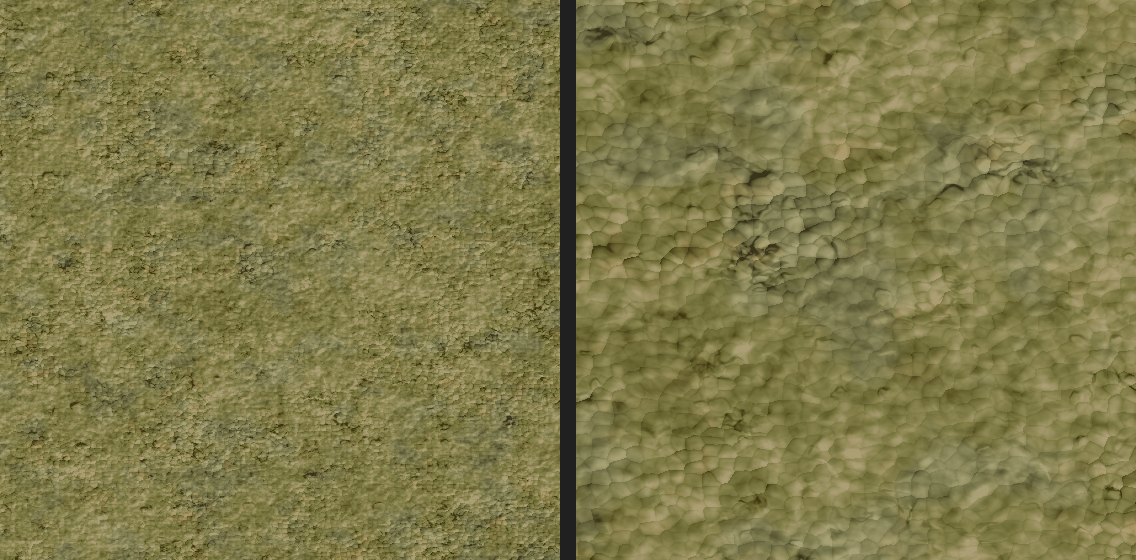
Left, the full canvas; right, a detail of the centre.
A Shadertoy shader for this texture:

```glsl
// Dry mossy ground: soft olive patches, gritty soil, dark crevices, pebbles and twigs.
// Layers of value noise, cellular grains and scattered shapes add up to one tone,
// which a colour ramp turns into earth colours before grey and ochre stains are laid on.

const vec3 CREVICE = vec3(0.25, 0.22, 0.07);
const vec3 SOIL    = vec3(0.38, 0.36, 0.16);
const vec3 MOSS    = vec3(0.45, 0.44, 0.23);
const vec3 OLIVE   = vec3(0.53, 0.51, 0.30);
const vec3 PALE    = vec3(0.62, 0.58, 0.40);
const vec3 LICHEN  = vec3(0.485, 0.49, 0.35);
const vec3 OCHRE   = vec3(0.53, 0.43, 0.22);
const vec2 LIGHT   = vec2(0.6, -0.8);

float hash(vec2 cell, float seed) {
    vec3 q = fract(vec3(cell.xyx) * 0.1031 + seed * 0.137);
    q += dot(q, q.yzx + 33.33);
    return fract((q.x + q.y) * q.z);
}

vec2 hash2(vec2 cell, float seed) {
    return vec2(hash(cell, seed), hash(cell, seed + 3.7));
}

float noise(vec2 p, float seed) {
    vec2 i = floor(p), f = fract(p);
    f = f * f * (3.0 - 2.0 * f);
    float low = mix(hash(i, seed), hash(i + vec2(1, 0), seed), f.x);
    float high = mix(hash(i + vec2(0, 1), seed), hash(i + vec2(1, 1), seed), f.x);
    return mix(low, high, f.y);
}

float fbm(vec2 p, float seed) {
    float sum = 0.0, weight = 0.5;
    for (int k = 0; k < 4; k++) {
        sum += weight * noise(p, seed + float(k));
        p = mat2(1.6, 1.2, -1.2, 1.6) * p + 5.3;
        weight *= 0.5;
    }
    return sum / 0.9375;
}

// Rounded grains: lit on one side, dark in the gaps between cells.
float grains(vec2 p, float seed) {
    vec2 cell = floor(p), toCentre = vec2(0), id = cell;
    float nearest = 9.0, second = 9.0;
    for (int y = -1; y <= 1; y++)
    for (int x = -1; x <= 1; x++) {
        vec2 c = cell + vec2(x, y);
        vec2 d = p - c - 0.1 - 0.8 * hash2(c, seed);
        float dist = length(d);
        if (dist < nearest) {
            second = nearest;
            nearest = dist;
            toCentre = d;
            id = c;
        } else second = min(second, dist);
    }
    float gap = 1.0 - smoothstep(0.0, 0.4, second - nearest);
    return 0.7 * dot(toCentre, LIGHT) + 0.5 * (hash(id, seed + 9.0) - 0.5) - 0.3 * gap + 0.11;
}

// Sparse stones: a pale uneven dome with a dark crescent on its shaded side.
float stones(vec2 p, float seed, float chance) {
    vec2 cell = floor(p);
    if (hash(cell, seed) > chance) return 0.0;
    vec2 d = fract(p) - 0.35 - 0.3 * hash2(cell, seed + 1.0);
    float radius = mix(0.08, 0.17, hash(cell, seed + 5.0));
    float wobble = 0.09 * (noise(p * 9.0, seed) - 0.5);
    float body = length(d * vec2(0.85, 1.2)) + wobble - radius;
    float shade = length((d + LIGHT * 0.05) * vec2(0.85, 1.15)) + wobble - radius;
    float dome = 1.0 - smoothstep(-0.03, 0.03, body);
    float crescent = (1.0 - smoothstep(-0.03, 0.04, shade)) * (1.0 - dome);
    return dome * (0.12 + 1.1 * dot(d, LIGHT)) - 0.6 * crescent;
}

// Short thin strokes lying mostly sideways; returns coverage.
float twigs(vec2 p, float seed, float chance) {
    vec2 cell = floor(p);
    if (hash(cell, seed) > chance) return 0.0;
    vec2 d = fract(p) - 0.4 - 0.2 * hash2(cell, seed + 1.0);
    float angle = mix(-1.1, 0.7, hash(cell, seed + 5.0));
    vec2 axis = vec2(cos(angle), sin(angle));
    float halfLength = mix(0.1, 0.33, hash(cell, seed + 6.0));
    float along = dot(d, axis);
    float across = dot(d, vec2(-axis.y, axis.x)) + 0.8 * along * along;
    float dist = length(vec2(max(abs(along) - halfLength, 0.0), across));
    return 1.0 - smoothstep(0.01, 0.055, dist);
}

vec3 groundColor(float tone) {
    float t = clamp(tone, 0.0, 1.2) * 4.0;
    vec3 color = mix(CREVICE, SOIL, clamp(t, 0.0, 1.0));
    color = mix(color, MOSS, clamp(t - 1.0, 0.0, 1.0));
    color = mix(color, OLIVE, clamp(t - 2.0, 0.0, 1.0));
    return mix(color, PALE, clamp(t - 3.0, 0.0, 1.6));
}

void mainImage(out vec4 fragColor, in vec2 fragCoord) {
    vec2 uv = fragCoord / iResolution.y;
    vec2 warp = vec2(fbm(uv * 50.0, 1.0), fbm(uv * 50.0, 11.0)) - 0.5;
    vec2 p = uv + 0.012 * warp;

    // Soft patches and the rough areas where soil breaks through
    float broad = fbm(p * vec2(6.0, 8.0), 21.0);
    float patches = fbm(p * vec2(32.0, 46.0), 31.0);
    float rough = smoothstep(0.38, 0.68, fbm(p * vec2(15.0, 21.0), 41.0));
    float tone = 0.69 + 0.22 * (broad - 0.5) + 0.5 * (patches - 0.5);
    tone += 0.13 * smoothstep(0.56, 0.74, fbm(p * vec2(20.0, 27.0), 51.0));

    // Fine grit and relief
    vec2 reliefPos = p * vec2(75.0, 105.0);
    tone += 0.85 * (fbm(reliefPos, 61.0) - fbm(reliefPos - LIGHT * 0.5, 61.0));
    tone += 0.34 * (noise(uv * vec2(170.0, 215.0), 71.0) - 0.5);
    tone += mix(0.25, 0.6, rough) * grains(uv * vec2(105.0, 140.0) + 0.5 * warp, 81.0);

    // Broken dark crevices
    float ridge = 1.0 - abs(2.0 * fbm(p * vec2(48.0, 80.0), 91.0) - 1.0);
    float broken = smoothstep(0.48, 0.68, fbm(uv * vec2(34.0, 48.0), 101.0));
    tone -= 0.6 * smoothstep(0.86, 0.99, ridge) * broken * (0.35 + 0.65 * rough);

    // Scattered stones and twigs
    tone += stones(p * 17.0, 111.0, 0.18) + 0.7 * stones(p * 35.0 + 0.4, 121.0, 0.25);
    tone -= 0.4 * twigs(p * 26.0, 131.0, 0.25) * (0.4 + 0.6 * rough);
    tone += 0.22 * twigs(p * 31.0 + 0.5, 141.0, 0.16);

    // Colour and stains
    vec3 color = groundColor(tone);
    float lichen = smoothstep(0.48, 0.74, fbm(p * vec2(18.0, 26.0), 151.0));
    float ochre = smoothstep(0.58, 0.78, fbm(p * vec2(42.0, 54.0), 161.0));
    float light = dot(color, vec3(0.33)) / 0.44;
    color = mix(color, LICHEN * light, 0.55 * lichen);
    color = mix(color, OCHRE * light, 0.35 * ochre * (0.3 + 0.7 * rough));
    fragColor = vec4(color, 1.0);
}
```
